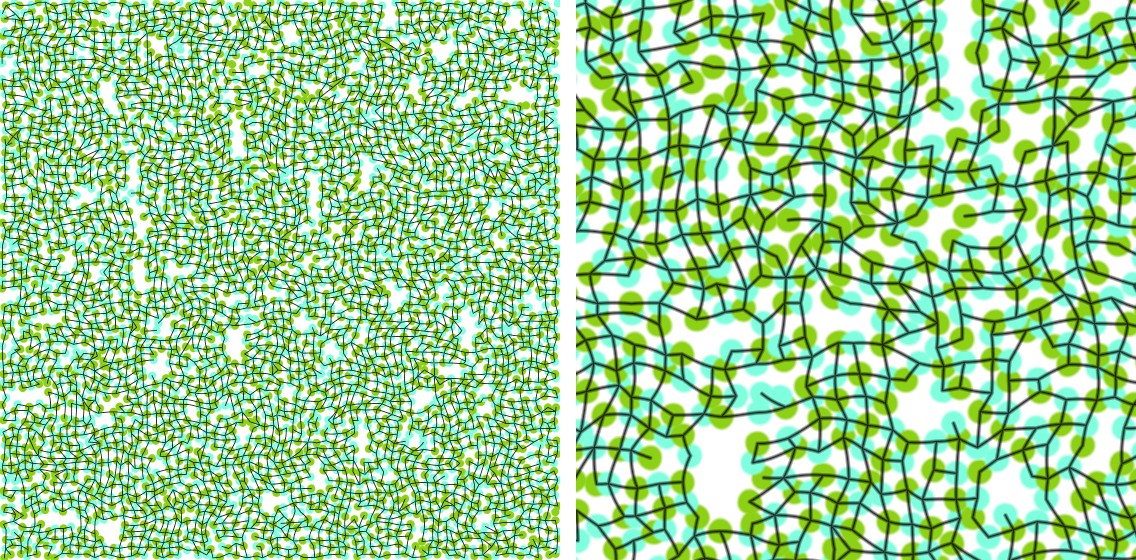
Left, the full canvas; right, a detail of the centre.
A three.js fragment shader for this pattern:

```glsl
// Irregular net of thin black links joining alternating green and aqua discs on white.
#define CELLS 67.0         // nodes across the canvas
#define DISC_RADIUS 0.0073
#define LINK_WIDTH 0.0013
#define SOFTNESS 0.0019    // width of smoothed edges
#define JITTER 0.25        // node offset, in cells
#define MAX_LINK 1.46      // longest link, in cells
#define LINK_SHARE 0.92
#define FLIP_SHARE 0.025   // nodes that break the alternation
#define HOLE_LEVEL -0.39   // noise level below which nodes vanish
#define SWIRL_FREQ 9.0
#define SWIRL_BEND 0.08

const vec3 PAPER = vec3(1.0);
const vec3 GREEN = vec3(0.55, 0.82, 0.08);
const vec3 AQUA = vec3(0.50, 1.0, 0.87);
const vec3 INK = vec3(0.0);

varying vec2 vUv;

float hash(vec2 p) {
  vec3 h = fract(p.xyx * vec3(0.1031, 0.1030, 0.0973));
  h += dot(h, h.yzx + 33.33);
  return fract((h.x + h.y) * h.z);
}

vec2 direction(vec2 p) {
  float angle = 6.28318 * hash(p);
  return vec2(cos(angle), sin(angle));
}

float gradientNoise(vec2 p) {
  vec2 i = floor(p), f = fract(p);
  vec2 u = f * f * f * (f * (f * 6.0 - 15.0) + 10.0);
  vec2 e = vec2(1.0, 0.0);
  float a = dot(direction(i), f);
  float b = dot(direction(i + e), f - e);
  float c = dot(direction(i + e.yx), f - e.yx);
  float d = dot(direction(i + 1.0), f - 1.0);
  return mix(mix(a, b, u.x), mix(c, d, u.x), u.y);
}

// Nearly area-preserving swirl that dies out at the canvas border.
vec2 swirl(vec2 p) {
  vec2 e = vec2(0.02, 0.0), s = p * SWIRL_FREQ + 40.0;
  float n = gradientNoise(s);
  vec2 slope = vec2(gradientNoise(s + e) - n, gradientNoise(s + e.yx) - n) / e.x;
  vec2 rim = min(p, 1.0 - p);
  float fade = smoothstep(0.0, 0.07, min(rim.x, rim.y));
  return p + fade * SWIRL_BEND / SWIRL_FREQ * vec2(slope.y, -slope.x);
}

// Node as offset from the point (xy), colour (z) and presence (w).
vec4 makeNode(vec2 id, vec2 point) {
  vec2 offset = id + 0.5 + JITTER * direction(id + 17.0) - point;
  float flip = step(hash(id + 91.0), FLIP_SHARE);
  float colour = mod(id.x + id.y + flip, 2.0);
  vec2 inside = step(vec2(0.0), id) * step(id, vec2(CELLS - 1.0));
  float solid = step(HOLE_LEVEL, gradientNoise(id * 0.33 + 150.3));
  return vec4(offset, colour, inside.x * inside.y * solid);
}

// Distance to the link between two nodes, or a large value if there is none.
float linkDistance(vec4 a, vec4 b, vec2 key, mat2 unbend) {
  bool linked = a.w * b.w > 0.5 && abs(a.z - b.z) > 0.5
    && distance(a.xy, b.xy) < MAX_LINK && hash(key + 300.0) < LINK_SHARE;
  if (!linked) return 9.0;
  vec2 start = unbend * a.xy, span = unbend * b.xy - start;
  float t = clamp(-dot(start, span) / dot(span, span), 0.0, 1.0);
  return length(start + t * span);
}

float coverage(float inset) {
  return clamp(inset / SOFTNESS + 0.5, 0.0, 1.0);
}

void main() {
  // Bent grid coordinates, and the matrix that restores true shapes.
  vec2 e = vec2(0.002, 0.0);
  vec2 bent = swirl(vUv);
  vec2 dx = (swirl(vUv + e) - bent) / e.x;
  vec2 dy = (swirl(vUv + e.yx) - bent) / e.x;
  float area = max(dx.x * dy.y - dy.x * dx.y, 0.3);
  mat2 unbend = mat2(dy.y, -dx.y, -dy.x, dx.x) / area;
  vec2 point = bent * CELLS;
  vec2 corner = floor(point) - 2.0;

  // Discs
  vec4 nodes[25];
  vec3 colour = PAPER;
  for (int y = 0; y < 5; y++) {
    for (int x = 0; x < 5; x++) {
      vec4 node = makeNode(corner + vec2(float(x), float(y)), point);
      nodes[y * 5 + x] = node;
      float d = length(unbend * node.xy) / CELLS;
      colour = mix(colour, mix(GREEN, AQUA, node.z), node.w * coverage(DISC_RADIUS - d));
    }
  }

  // Links along the sides and diagonals of each grid square
  float nearest = 9.0;
  for (int y = 0; y < 4; y++) {
    for (int x = 0; x < 4; x++) {
      vec2 key = 2.0 * (corner + vec2(float(x), float(y)));
      vec4 a = nodes[y * 5 + x], b = nodes[y * 5 + x + 1];
      vec4 c = nodes[y * 5 + x + 5], d = nodes[y * 5 + x + 6];
      nearest = min(nearest, linkDistance(a, b, key + vec2(1.0, 0.0), unbend));
      nearest = min(nearest, linkDistance(a, c, key + vec2(0.0, 1.0), unbend));
      nearest = min(nearest, linkDistance(a, d, key + 1.0, unbend));
      nearest = min(nearest, linkDistance(b, c, key + 1.0, unbend));
    }
  }
  colour = mix(colour, INK, coverage(0.5 * LINK_WIDTH - nearest / CELLS));
  gl_FragColor = vec4(colour, 1.0);
}
```
